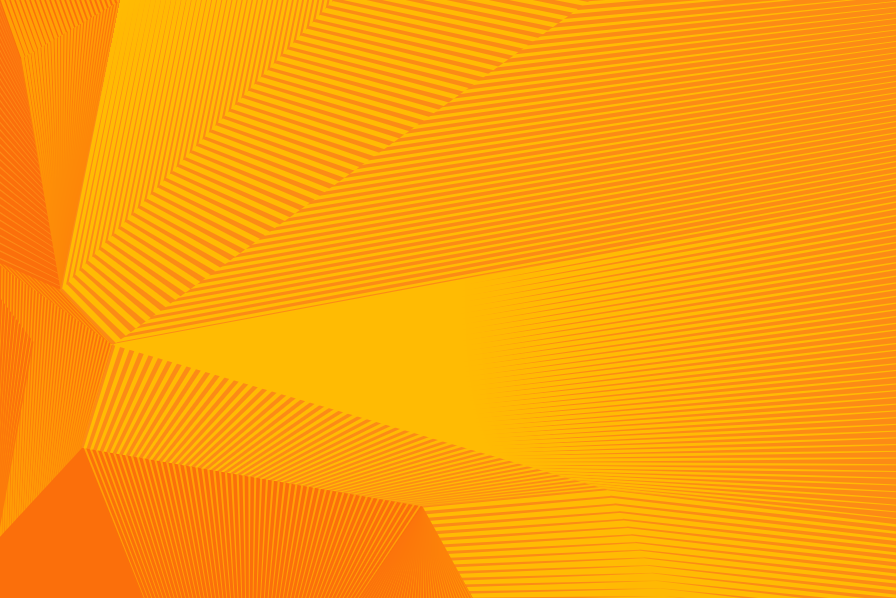
Give the GLSL for this background, as a Shadertoy shader.

```glsl
const vec3 YELLOW = vec3(1.0, 0.735, 0.01);
const vec3 AMBER  = vec3(1.0, 0.63, 0.02);
const vec3 ORANGE = vec3(0.99, 0.545, 0.085);
const vec3 DEEP   = vec3(0.985, 0.435, 0.045);

// Facet corners, in units of canvas height
const vec2 HUB_TOP     = vec2(0.102, 0.516);
const vec2 HUB_MID     = vec2(0.189, 0.424);
const vec2 HUB_LOW     = vec2(0.137, 0.252);
const vec2 LOW_KNOT    = vec2(0.707, 0.154);
const vec2 RIGHT_KNOT  = vec2(1.016, 0.182);
const vec2 FAN_START   = vec2(0.201, 1.0);
const vec2 FAN_RIDGE   = vec2(0.623, 1.07);
const vec2 FAN_END     = vec2(0.986, 1.0);
const vec2 BEAM_TOP    = vec2(1.172, 1.135);
const vec2 BEAM_CORNER = vec2(1.5, 1.127);
const vec2 RIGHT_HIGH  = vec2(1.5, 0.668);
const vec2 RIGHT_LOW   = vec2(1.5, 0.127);
const vec2 RIGHT_BASE  = vec2(1.5, -0.074);
const vec2 RIDGE_BASE  = vec2(1.133, -0.035);
const vec2 GOLD_BASE   = vec2(0.811, -0.035);
const vec2 DARK_LEFT   = vec2(0.238, 0.0);
const vec2 DARK_RIGHT  = vec2(0.602, 0.0);
const vec2 EMBER_RIGHT = vec2(0.791, 0.0);
const vec2 LEFT_KNOT   = vec2(0.035, 0.902);
const vec2 LEFT_TOP    = vec2(-0.02, 1.055);
const vec2 LEFT_MID    = vec2(-0.02, 0.57);
const vec2 LEFT_LOW    = vec2(-0.02, 0.082);
const vec2 WEDGE_TOP   = vec2(-0.02, 0.527);
const vec2 WEDGE_TIP   = vec2(0.055, 0.428);
const vec2 WEDGE_LOW   = vec2(-0.02, 0.012);

float cross2(vec2 a, vec2 b) { return a.x * b.y - a.y * b.x; }

// Distance inside the line a-b for a given turn; a zero-length edge never cuts
float insideEdge(vec2 p, vec2 a, vec2 b, float turn) {
    float len = length(b - a);
    return len > 0.0 ? turn * cross2(b - a, p - a) / len : 10.0;
}

// Distance outside the convex quad a-b-c-d
float quadDist(vec2 p, vec2 a, vec2 b, vec2 c, vec2 d) {
    float turn = sign(cross2(c - a, d - b));
    return -min(min(insideEdge(p, a, b, turn), insideEdge(p, b, c, turn)),
                min(insideEdge(p, c, d, turn), insideEdge(p, d, a, turn)));
}

// Paints a quad with stripes joining equal fractions of p0-p1 and q0-q1.
// cover is the share of the light colour at p0, p1, q0, q1.
void facet(inout vec3 col, vec2 p, vec2 p0, vec2 p1, vec2 q0, vec2 q1,
           float count, vec4 cover, vec3 base, vec3 light) {
    float px = 1.0 / iResolution.y;
    float mask = clamp(1.0 - quadDist(p, p0, p1, q1, q0) / px, 0.0, 1.0);
    if (mask <= 0.0) return;

    // Solve for the stripe through p: k2 t^2 + k1 t + k0 = 0
    vec2 e = p1 - p0, f = q0 - p0, g = q1 - p1 - f;
    float k0 = cross2(p - p0, f);
    float k1 = cross2(p - p0, g) - cross2(e, f);
    float k2 = -cross2(e, g);
    float root = sqrt(max(k1 * k1 - 4.0 * k2 * k0, 0.0));
    float q = -0.5 * (k1 + (k1 < 0.0 ? -root : root));
    float t = abs(q) > 1e-7 ? k0 / q : 0.5;
    if (abs(k2) > 1e-5) {
        float other = q / k2;
        if (abs(other - 0.5) < abs(t - 0.5)) t = other;
    }
    t = clamp(t, 0.0, 1.0);

    // Position along the stripe, and stripe frequency per pixel
    vec2 dir = f + t * g;
    float u = clamp(dot(p - p0 - t * e, dir) / max(dot(dir, dir), 1e-6), 0.0, 1.0);
    float freq = count * px * length(dir) / max(abs(k1 + 2.0 * k2 * t), 1e-5);

    float share = clamp(mix(mix(cover.x, cover.y, t), mix(cover.z, cover.w, t), u), 0.0, 1.0);
    float wave = abs(fract(t * count) - 0.5);
    float stripe = clamp((0.5 * share - wave) / max(freq, 1e-4) + 0.5, 0.0, 1.0);
    stripe = mix(stripe, share, max(smoothstep(0.2, 0.7, freq), smoothstep(0.8, 1.0, share)));
    col = mix(col, mix(base, light, stripe), mask);
}

void mainImage(out vec4 fragColor, in vec2 fragCoord) {
    vec2 p = fragCoord / iResolution.y;
    vec3 col = DEEP;

    // Left side
    facet(col, p, LEFT_MID, HUB_MID, LEFT_LOW, HUB_LOW, 40.0, vec4(0.4, 0.5, 0.9, 0.6), DEEP, AMBER);
    facet(col, p, LEFT_MID, HUB_TOP, LEFT_MID, HUB_MID, 12.0, vec4(0.35, 0.35, 0.35, 0.5), DEEP, AMBER);
    facet(col, p, WEDGE_TOP, WEDGE_TIP, WEDGE_LOW, WEDGE_LOW, 14.0, vec4(0.25), DEEP, AMBER);
    facet(col, p, LEFT_KNOT, HUB_TOP, LEFT_TOP, LEFT_MID, 36.0, vec4(0.3, 0.1, 0.3, 0.2), DEEP, ORANGE);
    facet(col, p, LEFT_KNOT, FAN_START, HUB_TOP, HUB_TOP, 30.0, vec4(0.85, 0.55, 0.5, 0.4), DEEP, AMBER);
    facet(col, p, LEFT_TOP, FAN_START, LEFT_KNOT, FAN_START, 24.0, vec4(0.6, 0.55, 0.85, 0.55), DEEP, AMBER);

    // Lower dark facets
    facet(col, p, HUB_LOW, LOW_KNOT, DARK_LEFT, DARK_RIGHT, 58.0, vec4(0.4, 0.35, 0.2, 0.25), DEEP, AMBER);
    facet(col, p, LOW_KNOT, LOW_KNOT, DARK_RIGHT, EMBER_RIGHT, 40.0, vec4(0.1, 0.3, 0.1, 0.5), DEEP, AMBER);

    // Lower gold facets
    facet(col, p, LOW_KNOT, GOLD_BASE, RIGHT_KNOT, RIDGE_BASE, 17.0, vec4(0.5, 0.65, 0.75, 1.0), ORANGE, YELLOW);
    facet(col, p, RIGHT_KNOT, RIDGE_BASE, RIGHT_LOW, RIGHT_BASE, 17.0, vec4(0.7, 1.0, 0.35, 0.5), ORANGE, YELLOW);
    facet(col, p, HUB_MID, RIGHT_KNOT, HUB_LOW, LOW_KNOT, 52.0, vec4(0.5, 0.5, 0.45, 0.4), ORANGE, YELLOW);

    // Wide beams and the bent fan
    facet(col, p, HUB_MID, BEAM_TOP, RIGHT_HIGH, BEAM_CORNER, 48.0, vec4(0.55, 0.45, 0.25, 0.06), ORANGE, YELLOW);
    facet(col, p, HUB_MID, RIGHT_KNOT, RIGHT_HIGH, RIGHT_LOW, 48.0, vec4(1.6, 0.8, 0.22, 0.12), ORANGE, YELLOW);
    facet(col, p, HUB_TOP, FAN_RIDGE, HUB_MID, FAN_END, 48.0, vec4(0.65, 0.6, 0.5, 0.5), ORANGE, YELLOW);
    facet(col, p, HUB_TOP, FAN_RIDGE, FAN_START, FAN_RIDGE, 48.0, vec4(0.6, 0.55, 1.0, 0.55), ORANGE, YELLOW);

    fragColor = vec4(col, 1.0);
}
```
